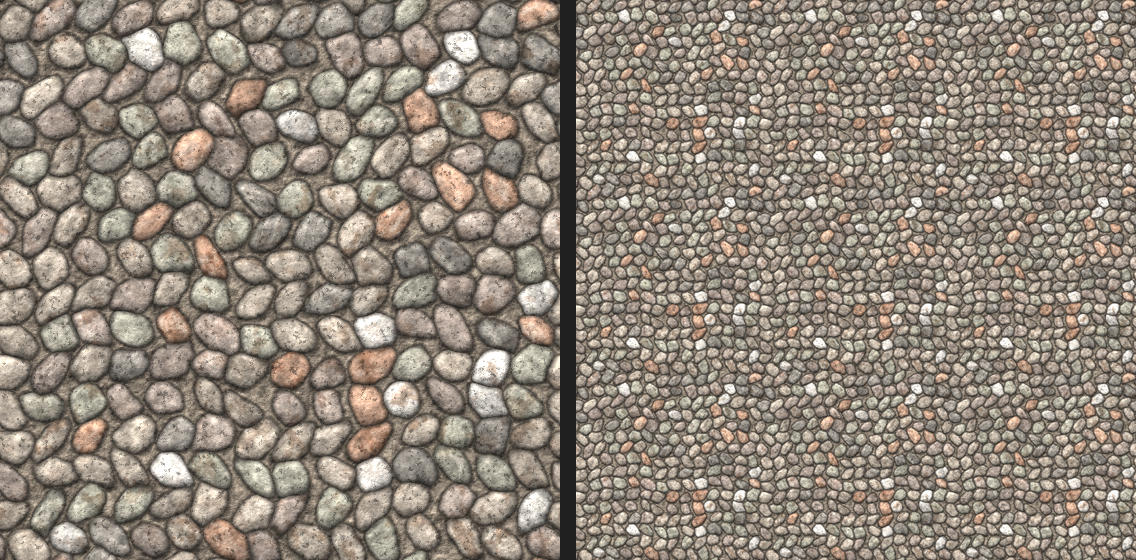
Left: one tile. Right: repeated 3 by 3.
Reproduce this texture procedurally as a WebGL 1 fragment shader.

```glsl
precision highp float;
// Pebbles set in mortar: rows of tilted stones whose slant alternates per row.
// Each stone is a jittered, faceted superellipse on a wrapping grid; the nearest
// one is shaded as a dome with mottling, veins and contact shadows.
uniform vec2 u_resolution;

const vec2 GRID = vec2(14.0, 16.0);               // stones per row, rows
const vec2 ASPECT = vec2(GRID.y / GRID.x, 1.0);   // cell size in row heights
const vec3 LIGHT = vec3(-0.22, 0.60, 0.77);

float hash(vec2 p, float seed) {
  vec3 q = fract(p.xyx * vec3(0.1031, 0.1030, 0.0973) + seed * 0.137);
  q += dot(q, q.yzx + 33.33);
  return fract((q.x + q.y) * q.z);
}

// Value noise and its octave sum, both repeating after the given period.
float noise(vec2 p, float period) {
  vec2 i = floor(p), f = p - i;
  f = f * f * (3.0 - 2.0 * f);
  vec2 a = mod(i, period), b = mod(i + 1.0, period);
  return mix(mix(hash(a, 0.0), hash(vec2(b.x, a.y), 0.0), f.x),
             mix(hash(vec2(a.x, b.y), 0.0), hash(b, 0.0), f.x), f.y);
}

float fbm(vec2 p, float period) {
  float sum = 0.0, amp = 0.5;
  for (int i = 0; i < 4; i++) {
    sum += amp * noise(p, period);
    p = p * 2.0 + 17.0;
    period *= 2.0;
    amp *= 0.6;
  }
  return sum / 1.088;
}

float smoothMax(float a, float b, float k) {
  float h = max(k - abs(a - b), 0.0) / k;
  return max(a, b) + h * h * k * 0.25;
}

vec2 direction(float angle) { return vec2(cos(angle), sin(angle)); }

float rowShift(float row) { return hash(vec2(mod(row, GRID.y), 3.0), 9.0); }

// Position relative to a stone, turned so its long axis lies along x.
vec2 stoneLocal(vec2 p, vec2 cell) {
  vec2 id = mod(cell, GRID);
  vec2 jitter = vec2(hash(id, 1.0), hash(id, 2.0)) - 0.5;
  vec2 v = (p - cell - 0.5 - jitter * 0.24 - vec2(rowShift(cell.y), 0.0)) * ASPECT;
  float side = mod(cell.y, 2.0) * 2.0 - 1.0;
  vec2 axis = direction(side * 0.75 + (hash(id, 3.0) - 0.5) * 0.8);
  return vec2(dot(v, axis), dot(v, vec2(-axis.y, axis.x)));
}

float stoneDistance(vec2 p, vec2 cell) {
  vec2 id = mod(cell, GRID);
  vec2 v = stoneLocal(p, cell);
  vec2 radii = vec2(mix(0.56, 0.76, hash(id, 4.0)), mix(0.38, 0.53, hash(id, 5.0)));
  float power = mix(2.0, 2.6, hash(id, 6.0));
  vec2 egg = vec2(v.x, v.y * (1.0 + (hash(id, 7.0) - 0.5) * 0.6 * v.x));
  vec2 n = pow(abs(egg / radii), vec2(power));
  float d = (pow(n.x + n.y, 1.0 / power) - 1.0) * radii.y;
  for (int i = 0; i < 2; i++) {                   // broken facets
    float k = float(i);
    vec2 dir = direction(6.2832 * hash(id, 8.0 + k));
    float cut = length(radii * dir) * mix(0.74, 1.25, hash(id, 11.0 + k));
    d = smoothMax(d, dot(v, dir) - cut, 0.12);
  }
  return d + (noise(v * 3.5 + id * 5.0, 256.0) - 0.5) * 0.07;
}

vec3 stoneColor(vec2 id, vec2 v, float mottle) {
  float kind = hash(id, 14.0);
  vec3 color = mix(vec3(0.68, 0.635, 0.58), vec3(0.655, 0.645, 0.585), step(0.36, kind));
  color = mix(color, vec3(0.65, 0.595, 0.555), step(0.58, kind));
  color = mix(color, vec3(0.55, 0.53, 0.50), step(0.79, kind));
  color = mix(color, vec3(0.74, 0.60, 0.51), step(0.90, kind));
  color = mix(color, vec3(0.84, 0.82, 0.79), step(0.955, kind));
  color *= mix(0.90, 1.10, hash(id, 15.0)) * mix(0.60, 1.40, mottle);
  // Chalky patches, brown stains, thin veins and dark specks.
  vec2 q = v + id * 3.0;
  float chalk = smoothstep(0.48, 0.70, fbm(q * vec2(2.5, 5.0) + 9.0, 256.0));
  float stain = smoothstep(0.53, 0.68, fbm(q * 2.6 + 31.0, 256.0));
  float vein = 1.0 - smoothstep(0.0, 0.03, abs(fbm(q * vec2(1.2, 3.0), 256.0) - 0.5));
  float speck = smoothstep(0.60, 0.78, fbm(q * 9.0 + 5.0, 1024.0));
  color = mix(color, vec3(0.86, 0.82, 0.77), chalk * 0.55 * hash(id, 16.0));
  color = mix(color, color * vec3(0.82, 0.75, 0.70), stain * hash(id, 17.0));
  color *= 1.0 + 0.20 * vein * (hash(id, 18.0) - 0.4);
  return color * (1.0 - 0.35 * speck);
}

void main() {
  vec2 uv = gl_FragCoord.xy / u_resolution;
  vec2 p = uv * GRID;
  p.y += 0.16 * sin(6.2832 * (2.0 * uv.x + 0.2)) + 0.08 * sin(6.2832 * 5.0 * uv.x);

  // Nearest and second nearest stone.
  float nearest = 9.0, second = 9.0;
  vec2 cell = vec2(0.0);
  for (int j = -1; j <= 1; j++) {
    float row = floor(p.y) + float(j);
    for (int i = -1; i <= 1; i++) {
      vec2 c = vec2(floor(p.x - rowShift(row)) + float(i), row);
      float d = stoneDistance(p, c);
      second = min(second, max(d, nearest));
      if (d < nearest) { nearest = d; cell = c; }
    }
  }
  float edge = smoothMax(nearest, 0.5 * (nearest - second) + 0.012, 0.03);
  float eps = 0.03;
  vec2 slope = vec2(stoneDistance(p + vec2(eps / ASPECT.x, 0.0), cell),
                    stoneDistance(p + vec2(0.0, eps), cell)) - nearest;
  slope /= max(length(slope), eps * 0.6);

  // Grain shared by stones and mortar, embossed towards the light.
  float grain = fbm(uv * 72.0, 72.0);
  float emboss = grain - fbm((uv + vec2(-0.0008, 0.0018)) * 72.0, 72.0);
  float dust = noise(uv * 300.0, 300.0) - 0.5;

  // Domed stones.
  vec2 id = mod(cell, GRID), v = stoneLocal(p, cell);
  float rim = 1.0 - clamp(-edge / 0.34, 0.0, 1.0);
  vec3 normal = normalize(vec3(slope * pow(rim, 1.6) * 0.85, 1.0));
  float lit = 0.47 + 0.82 * max(dot(normal, LIGHT), 0.0) + emboss * 1.0 + dust * 0.14;
  lit *= mix(0.54, 1.0, smoothstep(-0.02, 0.11, -edge));
  vec3 stone = stoneColor(id, v, fbm(v * 3.6 + id * 7.0, 256.0)) * lit;

  // Gritty mortar, darker in the gaps and below stones.
  float grit = smoothstep(0.62, 0.85, noise(uv * 128.0, 128.0));
  vec3 mortar = vec3(0.60, 0.55, 0.49) * (0.56 + 0.75 * grain + emboss * 1.6 + dust * 0.14);
  mortar += vec3(0.10, 0.09, 0.08) * grit;
  mortar *= mix(0.50, 1.0, smoothstep(-0.01, 0.11, edge));
  mortar *= 1.0 - 0.25 * max(-slope.y, 0.0) * (1.0 - smoothstep(0.05, 0.25, edge));

  float pixel = GRID.y / u_resolution.y;
  float cover = 1.0 - smoothstep(-0.7 * pixel, 0.7 * pixel, edge);
  gl_FragColor = vec4(mix(mortar, stone, cover), 1.0);
}
```
